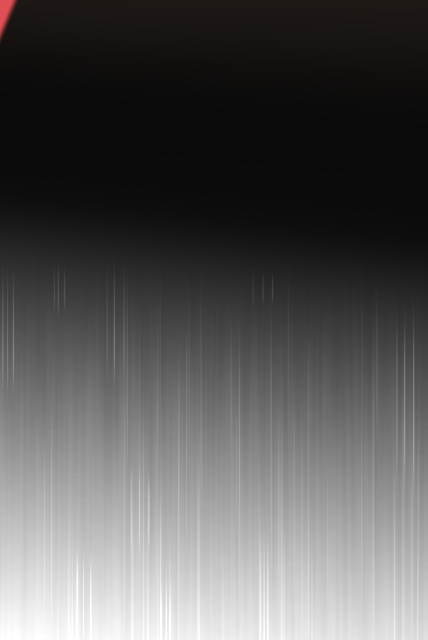
Reproduce this background procedurally as a Shadertoy shader.

```glsl
// Brushed metal sheet: a slightly tilted ramp from black down to bright silver,
// a warm tint along the top, a soft red corner, and fine vertical scratches
// made of stretched gradient noise, hashed lines and a few brighter clusters.

float hash(float n) {
    return fract(sin(n * 127.1) * 4375.85);
}

vec2 gradientAt(vec2 cell) {
    float angle = 6.2832 * hash(dot(cell, vec2(1.0, 57.3)));
    return vec2(cos(angle), sin(angle));
}

float gradientNoise(vec2 p) {
    vec2 i = floor(p), f = fract(p);
    vec2 u = f * f * f * (f * (f * 6.0 - 15.0) + 10.0);
    float a = dot(gradientAt(i), f);
    float b = dot(gradientAt(i + vec2(1, 0)), f - vec2(1, 0));
    float c = dot(gradientAt(i + vec2(0, 1)), f - vec2(0, 1));
    float d = dot(gradientAt(i + vec2(1, 1)), f - vec2(1, 1));
    return mix(mix(a, b, u.x), mix(c, d, u.x), u.y);
}

// Thin vertical line at x, fading in and out between two depths
float scratch(vec2 p, float x, float top, float bottom) {
    float width = max(0.0016, 0.5 / iResolution.x);
    float across = (p.x - x) / width;
    float fade = 0.35 * (bottom - top);
    return exp(-across * across)
         * smoothstep(top, top + fade, p.y)
         * (1.0 - smoothstep(bottom - fade, bottom, p.y));
}

// Clusters: centre x, line spacing, top and bottom depth
const vec4 clusters[9] = vec4[9](
    vec4(0.019, 0.013, 0.36, 0.67),
    vec4(0.138, 0.012, 0.37, 0.53),
    vec4(0.268, 0.020, 0.38, 0.62),
    vec4(0.614, 0.021, 0.39, 0.51),
    vec4(0.945, 0.020, 0.44, 0.81),
    vec4(0.328, 0.020, 0.69, 0.91),
    vec4(0.618, 0.009, 0.80, 1.12),
    vec4(0.195, 0.017, 0.83, 1.05),
    vec4(0.388, 0.010, 0.86, 1.15)
);

void mainImage(out vec4 fragColor, in vec2 fragCoord) {
    vec2 p = fragCoord / iResolution.xy;
    p.y = 1.0 - p.y; // depth below the top edge

    // Tilted silver ramp with a soft knee
    float ramp = p.y + (0.055 + 0.045 * p.y) * (0.5 - p.x) - 0.345;
    float light = 0.038 + 0.685 * (ramp + sqrt(ramp * ramp + 0.0009));
    float metal = smoothstep(0.36, 0.65, p.y);

    // Brushed grain: long in y, fine in x
    light += metal * 0.034 * gradientNoise(vec2(p.x * 95.0, p.y * 2.5));
    light += metal * 0.022 * gradientNoise(vec2(p.x * 38.0 + 9.0, p.y * 4.0));
    light += metal * 0.008 * gradientNoise(p * vec2(24.0, 140.0));

    // Scattered faint scratches
    float faint = 0.0;
    for (int i = 0; i < 56; i++) {
        float seed = float(i) + 1.0;
        float top = 0.38 + 0.45 * hash(seed + 70.3);
        float bottom = top + 0.25 + 0.45 * hash(seed + 140.7);
        faint += scratch(p, hash(seed), top, bottom) * (0.4 + 0.6 * hash(seed + 211.9));
    }
    light += 0.075 * faint;

    // Brighter clusters of three lines
    float bright = 0.0;
    for (int i = 0; i < 9; i++) {
        vec4 c = clusters[i];
        for (int j = -1; j <= 1; j++) {
            float seed = float(3 * i + j) + 310.0;
            float x = c.x + c.y * (float(j) + 0.3 * hash(seed) - 0.15);
            float lift = 0.04 * hash(seed + 33.0);
            bright += scratch(p, x, c.z + lift, c.w - lift) * (0.5 + 0.5 * hash(seed + 61.0));
        }
    }
    light += 0.2 * bright * smoothstep(0.3, 0.6, p.y);

    // Warm tint at the top, reaching lower on the right
    vec3 color = vec3(light);
    float warm = 1.0 - smoothstep(-0.04, 0.16 + 0.06 * p.x, p.y);
    color += vec3(0.085, 0.062, 0.048) * warm;

    // Soft red corner at the upper left
    float corner = p.x - 0.036 + 0.62 * p.y;
    color = mix(vec3(0.88, 0.31, 0.33), color, smoothstep(-0.010, 0.010, corner));

    fragColor = vec4(clamp(color, 0.0, 1.0), 1.0);
}
```
